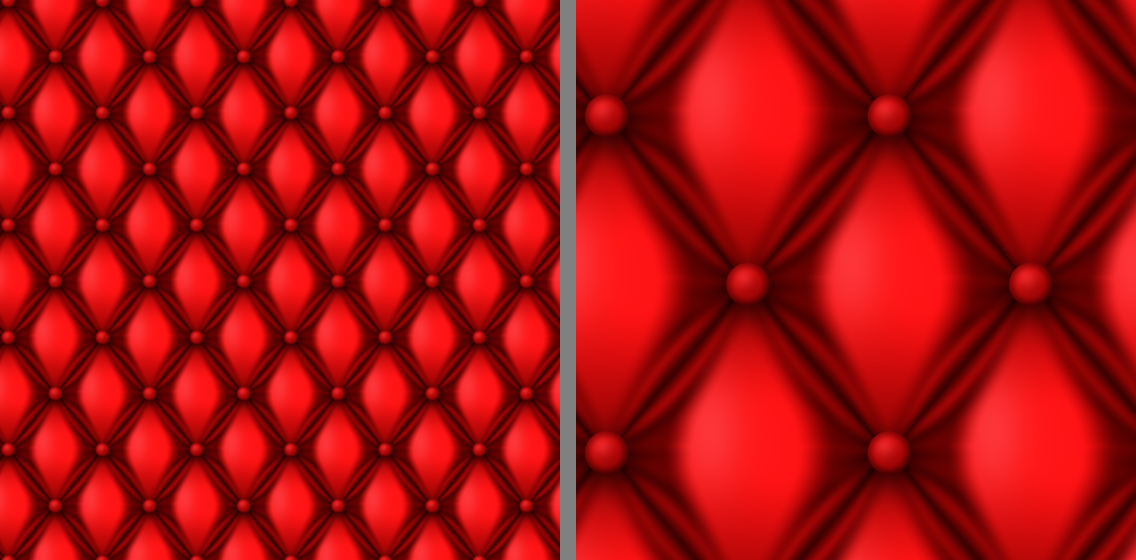
Left: the whole. Right: its middle third, enlarged.
Reproduce this pattern procedurally as a WebGL 2 fragment shader.

```glsl
#version 300 es
precision highp float;

uniform vec2 u_resolution;
out vec4 fragColor;

#define PERIOD vec2(0.1683, 0.2005)
#define BUTTON_ORIGIN vec2(0.0990, 0.8984)
#define BUTTON_RADIUS 0.0128
#define PAD_HALF_WIDTH 0.57
#define PAD_SOFTNESS 0.15
#define VALLEY_LEVEL 0.40
#define FOLD_LIGHT 0.23
#define SEAM_DARK 0.30
#define SHEEN_COLOR vec3(0.02, 0.14, 0.15)

float bell(float x, float width) {
    return exp(-x * x / (width * width));
}

// Deep maroon through saturated red, by brightness
vec3 leatherColor(float level) {
    return vec3(level, vec2(0.075, 0.08) * pow(level, 3.0));
}

// Raised pad: ogee above the middle, straighter taper below
float padMask(vec2 p) {
    float y = p.y - 0.04;
    float taper = pow(max(1.0 - abs(y), 0.0), y > 0.0 ? 1.3 : 0.95);
    float halfWidth = PAD_HALF_WIDTH * taper * (1.0 - 0.12 * bell(y, 0.12));
    float softness = PAD_SOFTNESS * (p.x < 0.0 ? 0.75 : 1.0);
    return smoothstep(-softness, softness, halfWidth - abs(p.x));
}

float padLevel(vec2 p) {
    float level = 0.97 - 0.34 * smoothstep(0.05, 0.95, -p.y);
    level -= 0.30 * smoothstep(0.25, 0.95, p.y);
    return level + 0.05 * bell(length((p - vec2(0.2, 0.0)) * vec2(1.0, 0.5)), 0.22);
}

// Gathered valley: dark seam, pulled ridges, fine pleats at the side corners
float valleyLevel(vec2 p) {
    float edge = 1.0 - abs(p.x) - abs(p.y);
    float along = clamp(0.5 + 0.5 * (abs(p.y) - abs(p.x)), 0.0, 1.0);
    float bow = sin(3.14159 * along);
    float lit = p.x * p.y < 0.0 ? 1.0 : 0.72;

    float level = VALLEY_LEVEL - 0.05 * smoothstep(0.55, 1.0, abs(p.x));
    level += FOLD_LIGHT * lit * bow * bell(edge - 0.13 * bow, 0.055);
    level -= 0.10 * bow * bell(edge - 0.26 * bow, 0.06);
    level -= SEAM_DARK * 0.5 * bell(edge, 0.045);

    float angle = atan(p.y, 1.03 - abs(p.x));
    float pleats = sin(angle * 15.0 + 0.8 * sign(p.x));
    level += 0.035 * pleats * smoothstep(0.4, 0.75, abs(p.x));
    return level;
}

// Small dome lit from the upper left
vec3 buttonColor(vec2 offset) {
    vec2 d = offset / BUTTON_RADIUS;
    float level = 0.70 + 0.12 * d.y - 0.07 * d.x;
    level -= 0.30 * smoothstep(0.55, 1.05, length(d));
    float glint = bell(length(d - vec2(-0.2, 0.3)), 0.48);
    return leatherColor(level + 0.14 * glint) + 0.6 * SHEEN_COLOR * glint;
}

void main() {
    vec2 uv = gl_FragCoord.xy / u_resolution;
    vec2 q = (uv - BUTTON_ORIGIN) / PERIOD;

    // Skewed lattice: buttons at integers, one diamond per cell
    vec2 lattice = vec2(q.x + q.y, q.x - q.y);
    vec2 cell = fract(lattice) - 0.5;
    vec2 p = vec2(cell.x + cell.y, cell.x - cell.y);
    vec2 corner = lattice - round(lattice);
    vec2 offset = 0.5 * vec2(corner.x + corner.y, corner.x - corner.y) * PERIOD;

    // Leather surface
    float pad = padMask(p);
    float level = mix(valleyLevel(p), padLevel(p), pad);
    vec3 color = leatherColor(max(level, 0.18));
    vec2 sheenPoint = (p - vec2(-0.27, 0.13)) * vec2(1.0, 0.65);
    color += SHEEN_COLOR * pad * bell(length(sheenPoint), 0.24);

    // Button shadow, slightly below each button
    vec2 shadowOffset = (offset + vec2(0.0, 0.006)) / BUTTON_RADIUS;
    color *= 1.0 - 0.62 * bell(length(shadowOffset), 1.35);

    // Button with smoothed rim
    float pixel = 1.0 / min(u_resolution.x, u_resolution.y);
    float cover = 1.0 - smoothstep(-pixel, pixel, length(offset) - BUTTON_RADIUS);
    color = mix(color, buttonColor(offset), cover);

    fragColor = vec4(clamp(color, 0.0, 1.0), 1.0);
}
```
